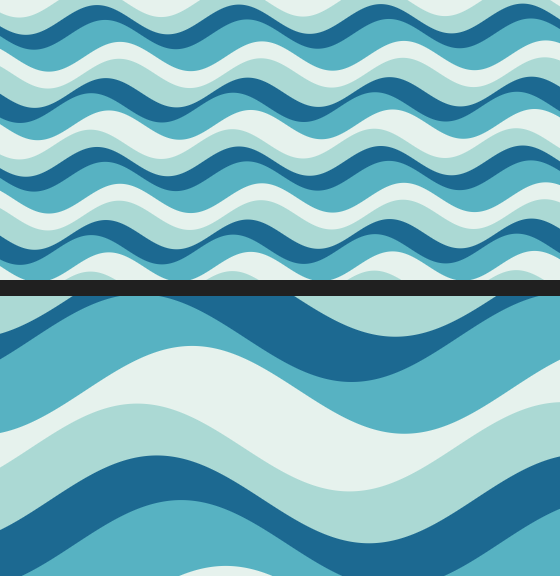
Top, the full canvas; bottom, a detail of the centre.
Reproduce this pattern procedurally as a Shadertoy shader.

```glsl
const float TAU = 6.2831853;
const float TILE = 0.5068;       // tile side, in canvas heights
const float AMPLITUDE = 0.104;   // wave height, in tiles
const float TILT = 0.0034;       // slight rise to the right
const int EDGES = 8;             // two sets of four bands per tile

const vec3 NAVY  = vec3(0.11, 0.41, 0.57);
const vec3 TEAL  = vec3(0.34, 0.70, 0.76);
const vec3 CREAM = vec3(0.90, 0.95, 0.93);
const vec3 MINT  = vec3(0.67, 0.85, 0.83);
const vec3 BANDS[4] = vec3[4](NAVY, TEAL, CREAM, MINT);

// Upper edge of each band: crest position and mean depth, in tiles
const vec2 EDGE[EDGES] = vec2[EDGES](
    vec2(0.683, 0.142), vec2(0.740, 0.247),
    vec2(0.845, 0.402), vec2(0.838, 0.521),
    vec2(0.745, 0.657), vec2(0.642, 0.763),
    vec2(0.766, 0.885), vec2(0.637, 1.020));

// Approximate distance below a wavy edge
float waveDistance(vec2 p, vec2 edge) {
    float phase = TAU * (p.x - edge.x);
    float slope = AMPLITUDE * TAU * sin(phase);
    float height = edge.y - AMPLITUDE * cos(phase);
    return (p.y - height) / sqrt(1.0 + slope * slope);
}

void mainImage(out vec4 fragColor, in vec2 fragCoord) {
    // Tile coordinates, y pointing down
    float pixel = 1.0 / (iResolution.y * TILE);
    vec2 p = vec2(fragCoord.x, iResolution.y - fragCoord.y) * pixel;
    p.y = fract(p.y + TILT * p.x);

    // Paint bands downwards, starting in the tile above
    vec3 color = MINT;
    for (int row = -1; row <= 0; row++) {
        for (int i = 0; i < EDGES; i++) {
            float d = waveDistance(p - vec2(0.0, float(row)), EDGE[i]);
            color = mix(color, BANDS[i % 4], clamp(0.5 + d / pixel, 0.0, 1.0));
        }
    }
    fragColor = vec4(color, 1.0);
}
```
